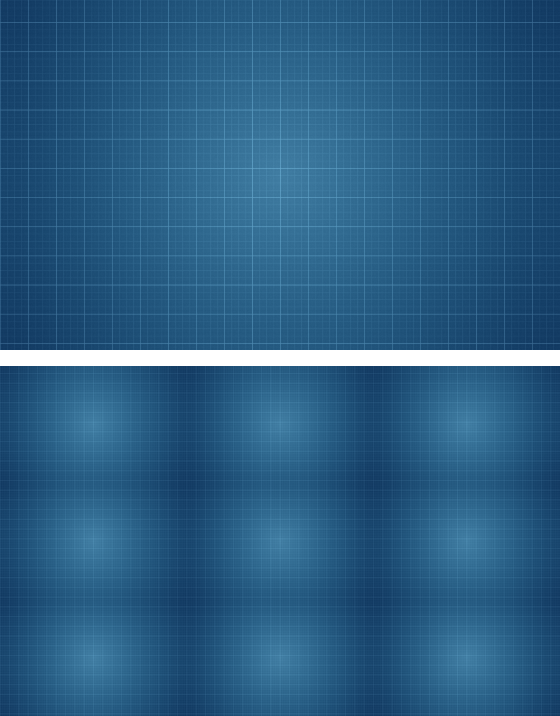
Top: one tile. Bottom: repeated 3 by 3.
A Shadertoy shader for this pattern:

```glsl
// Blueprint paper: a blue radial glow under a square grid of 20 by 12 cells,
// each split into quarters and again into a faint fine mesh.
// Lines are box filtered; the glow folds smoothly so that all edges wrap.

float hash(vec2 p) {
    vec3 q = fract(vec3(p.xyx) * 0.1031);
    q += dot(q, q.yzx + 33.33);
    return fract((q.x + q.y) * q.z);
}

// Share of a pixel covered by the nearest whole-number line, on each axis
vec2 lineCover(vec2 p, vec2 width, vec2 pixel) {
    vec2 d = abs(fract(p + 0.5) - 0.5);
    vec2 overlap = min(d + 0.5 * pixel, 0.5 * width) - max(d - 0.5 * pixel, -0.5 * width);
    return clamp(overlap / pixel, 0.0, 1.0);
}

// Grid with a number of divisions per cell; each line has its own strength
float gridLines(vec2 cell, vec2 pixel, float divisions, float width, float variation) {
    vec2 p = cell * divisions;
    vec2 id = mod(floor(p + 0.5), vec2(20.0, 12.0) * divisions);
    vec2 strength = 1.0 - variation * vec2(hash(vec2(id.x, 3.0)), hash(vec2(7.0, id.y)));
    vec2 cover = lineCover(p, vec2(width * divisions), pixel * divisions) * strength;
    return cover.x + cover.y - cover.x * cover.y;
}

// Rises from 0 at the centre to 1 at the edges, flat where it wraps
vec2 foldedDistance(vec2 uv) {
    return asin(0.985 * sin(3.14159 * (uv - 0.5))) / asin(0.985);
}

void mainImage(out vec4 fragColor, in vec2 fragCoord) {
    vec2 uv = fragCoord / iResolution.xy;
    vec2 cells = vec2(20.0, 12.0);
    vec2 pixel = cells / iResolution.xy;
    vec2 cell = uv * cells - vec2(0.013, 0.2275);

    // Radial glow
    float r = length(foldedDistance(uv) * vec2(1.0, 0.625));
    vec3 color = vec3(0.246, 0.481, 0.627) - vec3(0.20, 0.22, 0.21) * r;
    color.r += 0.04 * r * r;

    // Paper grain on a wrapping lattice
    vec2 grainId = mod(floor(uv * vec2(512.0, 320.0)), vec2(512.0, 320.0));
    color += 0.008 * (hash(grainId) - 0.5);

    // Fine mesh, quarter lines and main lines
    vec3 ink = vec3(0.85, 1.0, 1.0);
    color += ink * 0.022 * gridLines(cell, pixel, 20.0, 0.015, 0.6);
    color += ink * 0.050 * gridLines(cell, pixel, 4.0, 0.026, 0.6);
    color += ink * 0.135 * gridLines(cell, pixel, 1.0, 0.028, 0.25);

    fragColor = vec4(color, 1.0);
}
```
